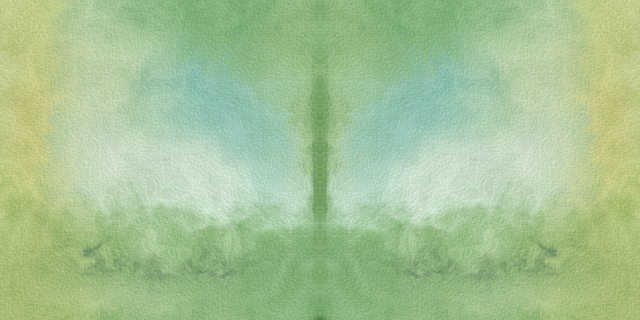
Give the GLSL for this background, as a Shadertoy shader.

```glsl
// Mirrored watercolor meadow: blue sky, pale clouds, yellow edges and a soft green stem on grainy paper.
#define GRAIN_SCALE 120.0
#define GRAIN_DEPTH 0.105
#define WARP 0.034
#define MOTTLE 0.11
#define HORIZON 0.31
#define STEM_WIDTH 0.021

const vec3 SAGE   = vec3(0.67, 0.80, 0.65);
const vec3 LEAF   = vec3(0.50, 0.69, 0.47);
const vec3 MEADOW = vec3(0.57, 0.72, 0.49);
const vec3 OLIVE  = vec3(0.66, 0.74, 0.46);
const vec3 STRAW  = vec3(0.76, 0.79, 0.51);
const vec3 CREAM  = vec3(0.77, 0.83, 0.66);
const vec3 AQUA   = vec3(0.56, 0.77, 0.71);
const vec3 CLOUD  = vec3(0.82, 0.89, 0.82);
const vec3 STEM   = vec3(0.45, 0.62, 0.38);
const vec3 SMUDGE = vec3(0.41, 0.54, 0.39);

vec2 hash2(vec2 p) {
    vec3 h = fract(p.xyx * vec3(0.1031, 0.1030, 0.0973));
    h += dot(h, h.yzx + 33.33);
    return fract((h.xx + h.yz) * h.zy);
}

// Distance to the nearest scattered cell point
float cellular(vec2 p) {
    vec2 cell = floor(p), f = fract(p);
    float nearest = 2.0;
    for (int y = -1; y <= 1; y++)
    for (int x = -1; x <= 1; x++) {
        vec2 o = vec2(x, y);
        vec2 d = o + hash2(cell + o) - f;
        nearest = min(nearest, dot(d, d));
    }
    return sqrt(nearest);
}

// Layered cells, centered on zero
float blotches(vec2 p) {
    float sum = 0.0, amp = 0.5;
    for (int i = 0; i < 4; i++) {
        sum += amp * (cellular(p) - 0.48);
        p = mat2(1.7, 1.2, -1.2, 1.7) * p + 7.3;
        amp *= 0.72;
    }
    return sum;
}

// Layered sines, each octave turned and bent by the last
vec2 ripple(vec2 p) {
    vec2 sum = vec2(0.0);
    float amp = 1.0;
    for (int i = 0; i < 6; i++) {
        sum += amp * sin(p.yx + 1.3 * sum + vec2(1.7, 4.1) * float(i));
        p = mat2(1.4, 1.1, -1.1, 1.4) * p;
        amp *= 0.62;
    }
    return sum;
}

float blob(vec2 p, vec2 center, vec2 radius) {
    vec2 d = (p - center) / radius;
    return exp(-dot(d, d));
}

void mainImage(out vec4 fragColor, in vec2 fragCoord) {
    // x: distance from the mirror axis, y: height, both 0 to 1
    vec2 uv = fragCoord / iResolution.xy;
    vec2 q = vec2(abs(2.0 * uv.x - 1.0), uv.y);
    vec2 wave = ripple(q * 7.0);
    float stain = blotches(q * 9.0 + 0.3 * wave);
    vec2 p = q + WARP * wave + 0.10 * stain;

    // Sky washes
    vec3 col = SAGE;
    col = mix(col, CREAM, 0.75 * blob(p, vec2(0.68, 0.62), vec2(0.22, 0.40)));
    col = mix(col, AQUA, 0.95 * blob(p, vec2(0.30, 0.70), vec2(0.17, 0.25)));
    col = mix(col, AQUA, 0.75 * blob(p, vec2(0.18, 0.55), vec2(0.15, 0.20)));
    col = mix(col, STRAW, 0.90 * smoothstep(0.66, 0.94, p.x));
    col = mix(col, vec3(0.80, 0.77, 0.47), 0.60 * blob(p, vec2(0.90, 0.62), vec2(0.09, 0.22)));
    col = mix(col, CREAM, 0.45 * blob(p, vec2(1.0, 0.80), vec2(0.08, 0.25)));
    col = mix(col, LEAF, 0.95 * smoothstep(0.80, 0.98, p.y + 0.04 * (1.0 - p.x))
                              * (1.0 - smoothstep(0.38, 0.80, p.x)));

    // Olive veil that narrows down toward the stem
    float veil = 0.03 + 0.15 * smoothstep(0.42, 0.92, p.y);
    col = mix(col, vec3(0.60, 0.74, 0.51), 0.80 * (1.0 - smoothstep(0.2 * veil, 1.4 * veil, p.x)));
    col = mix(col, CREAM, 0.35 * blob(p, vec2(0.06, 0.54), vec2(0.04, 0.13)));

    // Clouds with a billowing upper rim
    float rim = smoothstep(-0.03, 0.05, 0.54 - 0.9 * (p.x - 0.38) * (p.x - 0.38) - p.y);
    col = mix(col, CLOUD, 0.60 * blob(p, vec2(0.64, 0.44), vec2(0.14, 0.18)));
    col = mix(col, CLOUD, 0.95 * blob(p, vec2(0.39, 0.44), vec2(0.23, 0.16)) * mix(0.55, 1.0, rim));
    col = mix(col, CLOUD, 0.50 * blob(p, vec2(0.10, 0.43), vec2(0.07, 0.09)));

    // Meadow below a soft horizon
    float horizon = HORIZON + 0.07 * smoothstep(0.70, 0.95, p.x) + 0.04 * (1.0 - smoothstep(0.0, 0.25, p.x));
    float ground = 1.0 - smoothstep(horizon - 0.10, horizon + 0.07, p.y);
    vec3 grass = mix(MEADOW, OLIVE, smoothstep(0.50, 0.95, p.x));
    grass = mix(grass, LEAF, 0.65 * (1.0 - smoothstep(0.05, 0.45, p.x)));
    grass = mix(grass, CREAM, 0.35 * blob(p, vec2(0.60, 0.04), vec2(0.25, 0.07)));
    col = mix(col, grass, 0.95 * ground);

    // Granulated shadow strip
    float speckle = clamp(0.5 + 2.4 * blotches(q * vec2(22.0, 30.0) + wave), 0.0, 1.0);
    vec2 s = q + 0.010 * wave + 0.12 * stain;
    float strip = blob(s, vec2(0.66, 0.165), vec2(0.11, 0.040))
                + 0.9 * blob(s, vec2(0.36, 0.175), vec2(0.17, 0.038))
                + 0.3 * blob(s, vec2(0.50, 0.150), vec2(0.42, 0.075));
    col = mix(col, SMUDGE, min(strip, 1.0) * (0.15 + 0.70 * speckle));

    // Feathered stem, darkest just above the meadow
    float sx = q.x + 0.002 * wave.y + 0.012 * stain;
    float reach = smoothstep(0.05, 0.38, q.y) * (1.0 - smoothstep(0.60, 0.90, q.y));
    float stem = exp(-pow(abs(sx) / STEM_WIDTH, 2.5));
    col = mix(col, LEAF, 0.45 * exp(-abs(sx) / 0.035));
    col = mix(col, STEM, stem * (0.22 + 0.50 * reach));
    col -= 0.07 * blob(vec2(sx, q.y), vec2(0.017, 0.42), vec2(0.004, 0.16));
    col -= 0.04 * blob(vec2(sx, q.y), vec2(0.022, 0.70), vec2(0.004, 0.16));
    col -= 0.15 * blob(q, vec2(0.0), vec2(0.025, 0.015));

    // Pigment mottling, faint vertical streaks and embossed paper grain
    float streak = sin(q.x * 90.0 + 2.0 * wave.x) * sin(q.x * 53.0 + 1.0);
    col += MOTTLE * stain * vec3(1.1, 0.8, 1.1) + 0.010 * wave.x;
    col += 0.007 * streak * smoothstep(0.3, 0.6, q.y);
    vec2 g = q * GRAIN_SCALE + 0.4 * wave;
    float relief = cellular(g) - cellular(g + vec2(0.45, -0.45));
    col += GRAIN_DEPTH * (0.6 * relief + 0.5 * (cellular(g * 1.63 + 11.0) - 0.48));

    fragColor = vec4(clamp(col, 0.0, 1.0), 1.0);
}
```
